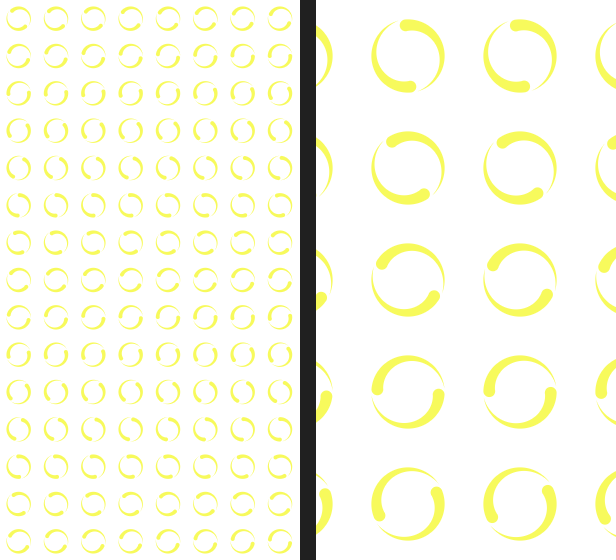
Left, the full canvas; right, a detail of the centre.
This pattern is drawn by a Shadertoy shader. Its source:

```glsl
// Draws a grid of yellow rings on white, each made of two tapering comma strokes.
// Every ring is a polar band with a round cap at its thick end, and each one
// turns a fixed step further than the one before it, in reading order.

const float PI = 3.14159265;
const float ROWS = 15.0;
const float COLUMNS = 8.0;
const float OUTER_RADIUS = 0.327;          // in cells
const float HEAD_WIDTH = 0.105;            // in cells
const float STROKE_SPAN = radians(170.0);  // head to vanishing tail
const float FIRST_ANGLE = radians(130.0);  // head of the top left ring
const float TURN_STEP = radians(3.36);     // extra turn per ring
const vec3 PAPER = vec3(1.0);
const vec3 INK = vec3(0.97, 0.98, 0.36);

// Antialiased coverage of a disc, from the distance to its centre.
float disc(float dist, float radius, float pixel) {
    return clamp(0.5 + (radius - dist) / pixel, 0.0, 1.0);
}

// Two opposite strokes, tapering clockwise from their heads.
float commaRing(vec2 p, float headAngle, float pixel) {
    float r = length(p);
    float polar = r > 0.0 ? atan(p.y, p.x) : 0.0;
    float along = mod(headAngle - polar, PI);
    float width = HEAD_WIDTH * max(1.0 - along / STROKE_SPAN, 0.0);
    float band = disc(r, OUTER_RADIUS, pixel) - disc(r, OUTER_RADIUS - width, pixel);

    // Round caps on both heads
    float capRadius = 0.5 * HEAD_WIDTH;
    vec2 head = (OUTER_RADIUS - capRadius) * vec2(cos(headAngle), sin(headAngle));
    float capDist = min(length(p - head), length(p + head));
    return max(band, disc(capDist, capRadius, pixel));
}

void mainImage(out vec4 fragColor, in vec2 fragCoord) {
    // Square cells, counted from the top left
    float pixel = ROWS / iResolution.y;
    vec2 grid = vec2(fragCoord.x, iResolution.y - fragCoord.y) * pixel;
    vec2 cell = floor(grid);
    vec2 p = fract(grid) - 0.5;
    p.y = -p.y;

    float ringIndex = cell.y * COLUMNS + cell.x;
    float ink = commaRing(p, FIRST_ANGLE + TURN_STEP * ringIndex, pixel);
    fragColor = vec4(mix(PAPER, INK, ink), 1.0);
}
```
